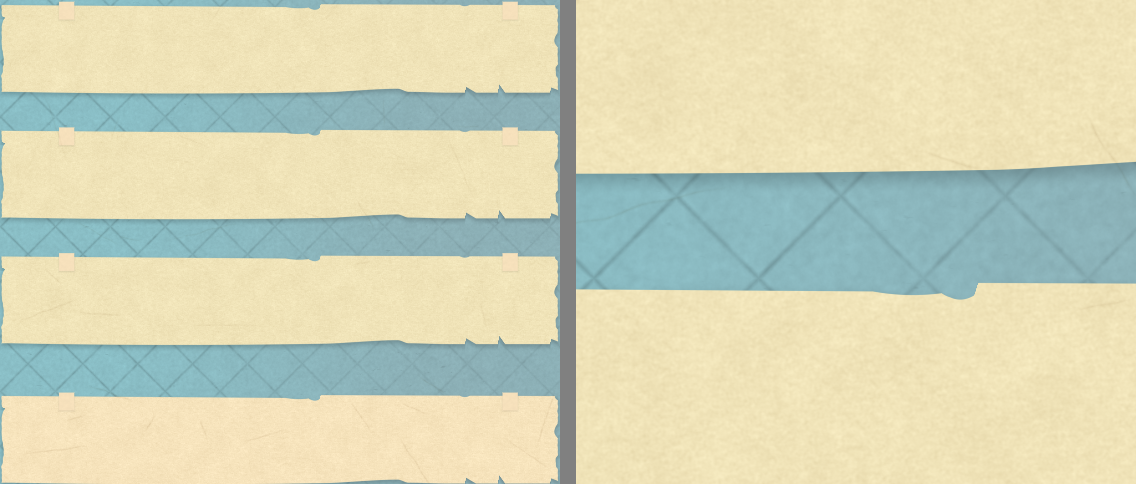
Left, the full canvas; right, a detail of the centre.
Give the GLSL for this pattern, as a Shadertoy shader.

```glsl
// Four torn paper strips held by small tabs over a worn teal lattice.
// Each strip is one edge-profile distance, repeated by a loop and shaded with
// gradient noise; scattered scratches then age the whole sheet.

const int STRIPS = 4;
const int SCRATCHES = 34;

vec2 hash2(vec2 p) {
    p = vec2(dot(p, vec2(127.1, 311.7)), dot(p, vec2(269.5, 183.3)));
    return fract(sin(p) * 43758.5);
}

float gradientNoise(vec2 p) {
    vec2 i = floor(p), f = fract(p), u = f * f * (3.0 - 2.0 * f);
    vec2 e = vec2(0.0, 1.0);
    float a = dot(hash2(i) - 0.5, f);
    float b = dot(hash2(i + e.yx) - 0.5, f - e.yx);
    float c = dot(hash2(i + e.xy) - 0.5, f - e.xy);
    float d = dot(hash2(i + e.yy) - 0.5, f - e.yy);
    return 2.0 * mix(mix(a, b, u.x), mix(c, d, u.x), u.y);
}

float fbm(vec2 p) {
    float sum = 0.0, amp = 0.5;
    for (int i = 0; i < 4; i++) {
        sum += amp * gradientNoise(p);
        p = mat2(1.6, 1.2, -1.2, 1.6) * p + 7.3;
        amp *= 0.6;
    }
    return sum;
}

float bump(float x, float centre, float halfWidth) {
    float t = (x - centre) / halfWidth;
    return max(0.0, 1.0 - t * t);
}

// Tear with a steep left side and a sloping right side.
float tear(float x, float start, float width) {
    return smoothstep(start - 0.35, start, x) * clamp(1.0 - (x - start) / width, 0.0, 1.0);
}

float boxDistance(vec2 p, vec2 halfSize) {
    vec2 d = abs(p) - halfSize;
    return max(d.x, d.y);
}

// Strip outline; q.y runs down from its top left corner.
float stripDistance(vec2 q) {
    float top = mix(0.007 * q.x, 0.004 * (q.x - 57.0) - 0.15, smoothstep(57.0, 57.3, q.x));
    top += 0.2 * bump(q.x, 53.3, 2.3) + 0.45 * bump(q.x, 56.2, 1.1) + 0.25 * bump(q.x, 83.0, 0.9);
    float bottom = 15.5 + 0.3 * bump(q.x, 32.0, 30.0) + 0.15 * smoothstep(73.0, 80.0, q.x);
    bottom -= 0.55 * smoothstep(58.0, 71.0, q.x) * (1.0 - smoothstep(71.0, 73.0, q.x));
    bottom -= tear(q.x, 83.3, 1.7) + 1.4 * tear(q.x, 89.2, 1.0) + 0.9 * tear(q.x, 98.5, 2.4);
    float rough = 0.2 * gradientNoise(vec2(q.y * 1.3, 4.0));
    float left = 0.3 + rough + 0.6 * tear(q.y, 2.3, 1.1) + 0.35 * bump(q.y, 10.0, 2.5);
    float right = 99.6 + rough - 0.6 * bump(q.y, 6.3, 1.3) - 0.4 * bump(q.y, 11.8, 1.2);
    right -= 0.5 * bump(q.y, 0.0, 0.8);
    return max(max(top - q.y, q.y - bottom), max(left - q.x, q.x - right));
}

float coverage(float d, float blur) {
    return 1.0 - smoothstep(-blur, blur, d);
}

vec3 backdrop(vec2 p, float px) {
    vec3 teal = mix(vec3(0.54, 0.745, 0.775), vec3(0.55, 0.69, 0.715), smoothstep(15.0, 85.0, p.x));
    teal *= 1.0 + 0.06 * fbm(p * 0.35) + 0.09 * fbm(p * 1.6);
    // Diagonal lattice, fading to the right
    vec2 diagonal = vec2(p.x + p.y, p.x - p.y) / 9.8 + vec2(0.36, 0.62);
    vec2 gap = abs(fract(diagonal) - 0.5) * 9.8 * 0.707;
    float line = coverage(min(gap.x, gap.y) - 0.12, 0.1 + px);
    float wear = clamp(0.75 + 1.2 * fbm(p * 0.5), 0.0, 1.0);
    teal *= 1.0 - line * wear * mix(0.2, 0.09, smoothstep(20.0, 75.0, p.x));
    return teal * (1.0 - 0.1 * smoothstep(0.22, 0.45, fbm(p * vec2(0.5, 1.4))));
}

vec3 paper(vec2 p, float warmth) {
    vec3 cream = mix(vec3(0.94, 0.89, 0.72), vec3(0.965, 0.89, 0.735), warmth);
    float mottle = 0.05 * fbm(p * 0.25) + 0.07 * fbm(p * vec2(1.4, 1.9)) + 0.04 * gradientNoise(p * 4.5);
    return cream * (1.0 + mottle * vec3(0.8, 1.0, 1.4));
}

float scratches(vec2 p, float px, float height) {
    float ink = 0.0;
    for (int i = 0; i < SCRATCHES; i++) {
        vec2 place = hash2(vec2(float(i), 3.0)), shape = hash2(vec2(float(i), 9.0));
        float angle = mix(-0.5, 2.2, shape.x);
        vec2 dir = vec2(cos(angle), sin(angle));
        vec2 r = p - place * vec2(100.0, height);
        float along = dot(r, dir), reach = mix(2.0, 9.0, shape.y * shape.y);
        float across = dot(r, vec2(-dir.y, dir.x)) + 0.35 * gradientNoise(vec2(along * 0.4, float(i)));
        float fade = 1.0 - smoothstep(0.4, 1.0, abs(along) / reach);
        ink = max(ink, fade * coverage(abs(across) - 0.04, 0.08 + px) * mix(0.4, 1.0, place.y));
    }
    return ink * clamp(0.7 + 1.5 * fbm(p * 1.1), 0.0, 1.0);
}

void mainImage(out vec4 fragColor, in vec2 fragCoord) {
    // Canvas is 100 units wide, y runs down
    float px = 100.0 / iResolution.x;
    float height = iResolution.y * px;
    vec2 p = vec2(fragCoord.x * px, height - fragCoord.y * px);
    vec3 color = backdrop(p, px);
    for (int i = 0; i < STRIPS; i++) {
        float last = step(float(STRIPS) - 1.5, float(i));
        vec2 q = p - vec2(0.0, 0.9 + 22.45 * float(i) + 2.45 * last);
        float shade = coverage(stripDistance(q - vec2(0.0, 0.45)), 0.9);
        color *= 1.0 - 0.2 * shade;
        color = mix(color, paper(p, last), coverage(stripDistance(q), px * 0.7));
        // Two tabs mirrored about the middle of their span
        vec2 tab = vec2(abs(q.x - 51.5) - 39.6, q.y - 1.0);
        color *= 1.0 - 0.1 * coverage(boxDistance(tab - vec2(0.0, 0.15), vec2(1.4, 1.6)), 0.3);
        vec3 tabColor = vec3(0.965, 0.88, 0.735) * (1.0 + 0.04 * fbm(p * 1.5));
        color = mix(color, tabColor, coverage(boxDistance(tab, vec2(1.37, 1.6)), px * 0.7));
    }
    color *= 1.0 - scratches(p, px, height) * vec3(0.11, 0.14, 0.18);
    fragColor = vec4(color, 1.0);
}
```
